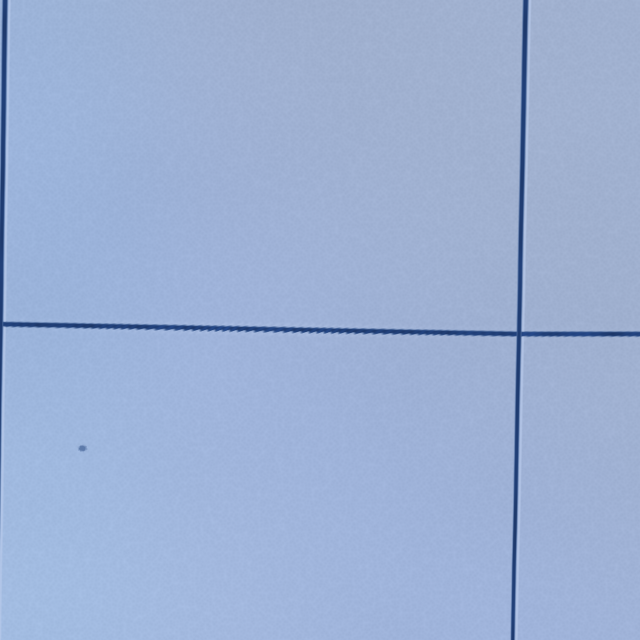
Write a Shadertoy shader that draws this pattern.

```glsl
const vec3 PANEL_BLUE = vec3(0.620, 0.700, 0.855);
const vec3 PANEL_LIGHT = vec3(0.665, 0.755, 0.895);
const vec3 PANEL_GREY = vec3(0.635, 0.695, 0.805);
const vec3 SEAM_DARK = vec3(0.125, 0.245, 0.465);
const vec3 SEAM_SOFT = vec3(0.28, 0.40, 0.60);
const vec3 EDGE_LIGHT = vec3(0.72, 0.79, 0.92);

vec2 hash22(vec2 p) {
    vec3 q = fract(vec3(p.xyx) * vec3(0.1031, 0.1030, 0.0973));
    q += dot(q, q.yzx + 33.33);
    return fract((q.xx + q.yz) * q.zy);
}

// Distance to the nearest scattered feature point
float cellular(vec2 p) {
    vec2 cell = floor(p);
    vec2 local = fract(p);
    float nearest = 2.0;
    for (int j = -1; j <= 1; j++) {
        for (int i = -1; i <= 1; i++) {
            vec2 offset = vec2(i, j);
            vec2 delta = offset + hash22(cell + offset) - local;
            nearest = min(nearest, dot(delta, delta));
        }
    }
    return sqrt(nearest);
}

float layeredSines(vec2 p) {
    float sum = 0.0;
    float weight = 0.5;
    for (int i = 0; i < 4; i++) {
        sum += weight * sin(p.x + 1.3 * sin(p.y)) * cos(p.y - 0.7 * p.x);
        p = mat2(1.5, 1.1, -1.1, 1.5) * p + 1.7;
        weight *= 0.55;
    }
    return sum;
}

// Signed offset from the nearest repeated seam
float seamOffset(float position, float pitch) {
    return (fract(position / pitch + 0.5) - 0.5) * pitch;
}

float band(float offset, float halfWidth, float soft) {
    return 1.0 - smoothstep(halfWidth - soft, halfWidth + soft, abs(offset));
}

vec3 panelColor(vec2 uv) {
    float cloud = layeredSines(uv * 5.0);
    vec3 color = mix(PANEL_BLUE, PANEL_GREY, smoothstep(0.7, 1.6, uv.x + uv.y) * 0.75);
    float glow = 1.0 - smoothstep(0.0, 0.65, length(uv * vec2(0.7, 1.0)));
    color = mix(color, PANEL_LIGHT, 0.55 * glow);
    color += vec3(-0.012, 0.004, 0.004) * (1.0 - smoothstep(0.05, 0.4, uv.x));
    color += 0.010 * cloud;

    // Fine grain and faint weave
    float grain = cellular(uv * 190.0) + 0.6 * cellular(uv * 80.0);
    float weave = sin(uv.x * 700.0) * sin(uv.y * 700.0);
    return color + 0.022 * (grain - 0.75) + 0.003 * weave;
}

vec3 paintSeam(vec3 color, float offset, float halfWidth, float soft, float tone) {
    color = mix(color, SEAM_SOFT, band(offset, halfWidth * 1.2, soft * 1.5));
    return mix(color, SEAM_DARK * tone, band(offset, halfWidth * 0.8, soft));
}

void mainImage(out vec4 fragColor, in vec2 fragCoord) {
    vec2 uv = fragCoord / iResolution.xy;
    float soft = max(0.75 / iResolution.y, 0.0011);
    vec3 color = panelColor(uv);

    // Slightly leaning columns and sagging rows
    float columnStart = -0.006 + 0.014 * uv.y;
    float columnPitch = 0.807 + 0.0065 * uv.y;
    float rowStart = 0.4935 - 0.019 * min(uv.x, 0.81);
    float across = seamOffset(uv.x - columnStart, columnPitch);
    float down = seamOffset(uv.y - rowStart, 0.82);
    across += 0.0004 * layeredSines(vec2(uv.y * 14.0, 2.0));

    // Frayed row seam with slanted fibres
    float fibre = sin((uv.x - 1.3 * down) * 480.0 + 2.0 * sin(uv.x * 37.0));
    float fray = mix(0.35, 1.0, band(uv.x - 0.42, 0.22, 0.18));
    float fringe = band(down, 0.009, 0.004);
    color = mix(color, EDGE_LIGHT, fringe * fray * (0.22 + 0.18 * fibre));
    float rowHalf = 0.0034 + 0.0008 * fray * fibre;
    float rowTone = 1.0 + 0.18 * layeredSines(uv * vec2(45.0, 9.0)) + 0.08 * fray * fibre;
    color = paintSeam(color, down + 0.0004 * fray * fibre, rowHalf, soft, rowTone);

    // Column seam and its bright right lip
    float columnHalf = mix(0.0026, 0.0036, uv.y);
    float lip = band(across - columnHalf - 0.0032, 0.0018, 0.0016);
    color = mix(color, EDGE_LIGHT, 0.7 * lip * (1.0 - band(down, 0.004, soft)));
    float columnTone = 1.0 + 0.15 * layeredSines(vec2(3.0, uv.y * 12.0));
    color = paintSeam(color, across, columnHalf, soft, columnTone);

    // Small dark blemish
    vec2 blemish = (uv - vec2(0.129, 0.2995)) * vec2(0.75, 1.0);
    float ragged = length(blemish) + 0.0015 * (cellular(uv * 260.0) - 0.5);
    color = mix(color, SEAM_SOFT, 0.75 * band(ragged, 0.0045, 0.002));

    fragColor = vec4(clamp(color, 0.0, 1.0), 1.0);
}
```
